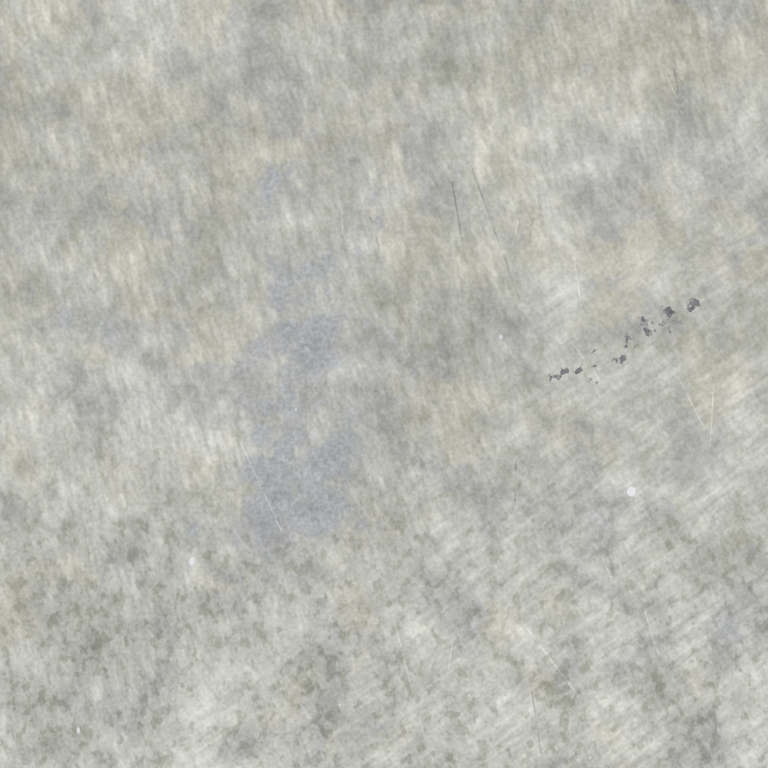
Give the GLSL for this texture, as a WebGL 2 fragment shader.

```glsl
#version 300 es
precision highp float;
// Worn concrete: warm grey mottling from layered gradient noise, brushed with
// fine directional streaks, then stained with blue-grey patches and finished
// with thin scratches, pale chips and a trail of dark flecks.

#define BASE_TONE 0.715
#define CLOUD_AMOUNT 0.095
#define MOTTLE_AMOUNT 0.100
#define BLOTCH_AMOUNT 0.060
#define STREAK_AMOUNT 0.085
#define GRAIN_AMOUNT 0.042
#define PIT_DEPTH 0.085
#define STAIN_COLOR vec3(0.632, 0.643, 0.662)
#define WARM_TINT vec3(0.003, 0.006, -0.022)
#define SCRATCHES 24
#define CHIPS 9
#define FLECKS 20

uniform vec2 u_resolution;
out vec4 fragColor;

vec2 hash2(vec2 cell) {
  uvec2 h = uvec2(ivec2(cell)) * uvec2(1597u, 3917u);
  uint n = (h.x ^ h.y) * 2654435u;
  n = (n ^ (n >> 15u)) * 73244475u;
  n = (n ^ (n >> 13u)) * 73244475u;
  n ^= n >> 16u;
  return vec2(float(n & 65535u), float(n >> 16u)) / 65535.0;
}

vec2 gradientAt(vec2 cell) {
  float a = 6.28319 * hash2(cell).x;
  return vec2(cos(a), sin(a));
}

float gradientNoise(vec2 p) {
  vec2 i = floor(p), f = p - i, e = vec2(1.0, 0.0);
  vec2 u = f * f * f * (f * (f * 6.0 - 15.0) + 10.0);
  float low = mix(dot(gradientAt(i), f), dot(gradientAt(i + e), f - e), u.x);
  float high = mix(dot(gradientAt(i + e.yx), f - e.yx),
                   dot(gradientAt(i + 1.0), f - 1.0), u.x);
  return mix(low, high, u.y);
}

float fbm(vec2 p) {
  float sum = 0.0, amp = 0.8;
  for (int i = 0; i < 4; i++) {
    sum += amp * gradientNoise(p);
    p = mat2(1.6, 1.2, -1.2, 1.6) * p + 17.3;
    amp *= 0.58;
  }
  return sum;
}

// Noise stretched along a brushing direction.
float streaks(vec2 p, float angle, vec2 scale) {
  vec2 d = vec2(cos(angle), sin(angle));
  vec2 q = vec2(dot(p, d), dot(p, vec2(-d.y, d.x))) * scale;
  return gradientNoise(q) + 0.7 * gradientNoise(q * 2.1 + 31.0);
}

float softSpot(vec2 p, vec2 center, vec2 size) {
  vec2 q = (p - center) / size;
  return exp(-dot(q, q));
}

float segmentDistance(vec2 p, vec2 a, vec2 b) {
  vec2 ab = b - a;
  return length(p - a - ab * clamp(dot(p - a, ab) / dot(ab, ab), 0.0, 1.0));
}

float disc(float d, float radius, float soft) {
  return 1.0 - smoothstep(radius - soft, radius + soft, d);
}

void main() {
  float pixel = 1.0 / min(u_resolution.x, u_resolution.y);
  vec2 p = gl_FragCoord.xy * pixel;
  float cloud = fbm(p * 3.2 + 5.0);
  float mottle = fbm(p * 13.0 + 40.0);
  float blotch = fbm(p * vec2(38.0, 30.0) + 60.0);
  float fine = fbm(p * vec2(66.0, 52.0) + 90.0);
  float grain = gradientNoise(p * 150.0) + gradientNoise(p * 230.0 + 9.0);

  // Brushing leans left at the top and sweeps diagonally at lower right.
  float sweep = smoothstep(-0.15, 0.25, p.x - p.y - 0.15 + 0.3 * cloud);
  float brush = mix(streaks(p, 1.78, vec2(22.0, 90.0)),
                    streaks(p, 0.62, vec2(18.0, 95.0)), sweep);
  float cross = streaks(p + 3.0, 2.15, vec2(24.0, 110.0));
  float brushed = brush * (0.7 + 0.9 * mottle) + cross * (0.4 + 0.5 * blotch);

  float tone = BASE_TONE + CLOUD_AMOUNT * cloud + MOTTLE_AMOUNT * mottle
             + BLOTCH_AMOUNT * blotch + STREAK_AMOUNT * brushed + GRAIN_AMOUNT * grain;
  float worn = smoothstep(0.6, 0.1, p.y + 0.25 * cloud);
  float pits = smoothstep(0.0, 0.42, fine - 0.35 * mottle);
  tone -= PIT_DEPTH * pits * (0.25 + 0.75 * worn);
  tone += 0.028 * worn + 0.04 * softSpot(p, vec2(0.15, 0.48), vec2(0.2, 0.13));

  // Warm cement tint, with grey drifts and tan discolouration.
  float grey = smoothstep(0.05, 0.4, fbm(p * 7.0 + 150.0) - 0.5 * mottle);
  float tanned = smoothstep(-0.05, 0.5, fbm(p * 8.0 + 70.0) + 0.4 * (p.y - 0.5) + 0.3 * blotch);
  tone -= 0.022 * grey;
  vec3 color = vec3(tone) + WARM_TINT * (1.0 - 0.75 * grey + 0.5 * pits);
  color += vec3(0.009, 0.001, -0.018) * tanned * (1.0 - grey);

  // Blue-grey stains: a ragged central column and two smaller side patches.
  float region = softSpot(p, vec2(0.39, 0.50), vec2(0.09, 0.25))
               + 0.5 * softSpot(p, vec2(0.40, 0.36), vec2(0.11, 0.06))
               + softSpot(p, vec2(0.13, 0.58), vec2(0.065, 0.045))
               + softSpot(p, vec2(0.05, 0.69), vec2(0.05, 0.05));
  float ragged = fbm(p * 11.0 + 120.0) + 0.5 * blotch + 0.4 * fine;
  float stain = smoothstep(0.45, 1.15, region + 1.1 * ragged);
  vec3 stained = STAIN_COLOR + 0.09 * fine + 0.05 * blotch + 0.06 * grain;
  color = mix(color, stained, 0.8 * stain);
  float crust = smoothstep(0.2, 0.5, fbm(p * 64.0 + 7.0)) * min(region, 1.0);
  color = mix(color, vec3(0.77, 0.78, 0.80), 0.55 * crust);

  // Thin broken scratches, some pale and some dark.
  for (int i = 0; i < SCRATCHES; i++) {
    vec2 r = hash2(vec2(float(i), 211.0)), s = hash2(vec2(float(i), 307.0));
    float angle = mix(1.3, 2.25, s.x), reach = mix(0.03, 0.22, s.y * s.y);
    vec2 start = vec2(mix(0.35, 1.0, r.x), r.y);
    vec2 end = start + reach * vec2(cos(angle), sin(angle));
    float d = segmentDistance(p, start, end) + 0.0005 * fine;
    float line = disc(d, 0.0008, max(pixel, 0.001));
    line *= smoothstep(-0.4, 0.3, gradientNoise(p * 35.0 + r * 50.0));
    color += (i % 3 == 0 ? -0.13 : 0.10) * line;
  }

  // Pale chips of varied size.
  for (int i = 0; i < CHIPS; i++) {
    vec2 r = hash2(vec2(float(i), 401.0)), s = hash2(vec2(float(i), 503.0));
    float d = length((p - r) * vec2(1.25, 1.0)) + 0.005 * fine;
    float chip = disc(d, mix(0.0018, 0.0085, s.x * s.x * s.x), max(pixel, 0.0015));
    color = mix(color, vec3(0.90, 0.91, 0.93), chip * mix(0.6, 1.0, s.x));
  }

  // Dark ragged flecks trailing up to the right.
  for (int i = 0; i < FLECKS; i++) {
    vec2 r = hash2(vec2(float(i), 601.0)), s = hash2(vec2(float(i), 709.0));
    vec2 center = mix(vec2(0.72, 0.50), vec2(0.92, 0.61), r.x);
    center += (vec2(r.y, s.y) - 0.5) * 0.03;
    float d = length((p - center) * vec2(0.8, 1.1)) + 0.013 * fine + 0.004 * grain;
    float fleck = disc(d, mix(0.001, 0.006, s.x * s.x), max(pixel, 0.0025));
    color = mix(color, vec3(0.38, 0.39, 0.41), 0.7 * fleck);
  }
  fragColor = vec4(clamp(color, 0.0, 1.0), 1.0);
}
```
